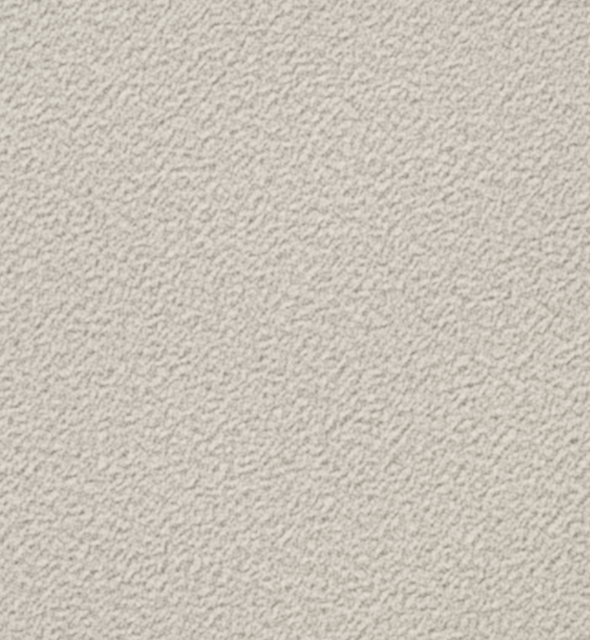
Write a Shadertoy shader that draws this texture.

```glsl
// Pale, warm grey pebbled surface with short, fine diagonal wrinkles.
// A warped, stretched gradient noise serves as a height field, lit from the
// upper left by a finite difference; fine grain and soft mottling are added.
#define BASE_COLOR vec3(0.789, 0.764, 0.724)
#define CONTRAST 0.057
#define WRINKLE_ANGLE 0.88
#define WRINKLE_DENSITY vec2(80.0, 112.0)
#define LIGHT_STEP vec2(0.12, 0.27)
#define WARP_DENSITY 50.0
#define WARP_AMOUNT 0.004
#define GRAIN_DENSITY 175.0
#define MOTTLE_DENSITY 60.0

// Pseudo-random unit gradient for a lattice point
vec2 latticeGradient(vec2 cell) {
    uvec2 q = uvec2(ivec2(cell)) * uvec2(1597u, 3571u);
    uint n = (q.x ^ (q.y << 7)) + q.y * 7919u;
    n = (n ^ (n >> 15)) * 73471u;
    n = (n ^ (n >> 13)) * 91193u;
    n ^= n >> 16;
    float angle = 6.28319 * float(n & 65535u) / 65536.0;
    return vec2(cos(angle), sin(angle));
}

// Gradient noise, roughly -0.7 to 0.7
float gradientNoise(vec2 p) {
    vec2 cell = floor(p);
    vec2 f = p - cell;
    vec2 blend = f * f * f * (f * (f * 6.0 - 15.0) + 10.0);
    vec2 e = vec2(1.0, 0.0);
    float a = dot(latticeGradient(cell), f);
    float b = dot(latticeGradient(cell + e.xy), f - e.xy);
    float c = dot(latticeGradient(cell + e.yx), f - e.yx);
    float d = dot(latticeGradient(cell + e.xx), f - e.xx);
    return mix(mix(a, b, blend.x), mix(c, d, blend.x), blend.y);
}

// Lit slope of the wrinkles: bright to the upper left, dark to the lower right
float wrinkleRelief(vec2 p) {
    vec2 warp = vec2(gradientNoise(p * WARP_DENSITY + 17.0),
                     gradientNoise(p * WARP_DENSITY + 71.0));
    p += WARP_AMOUNT * warp;
    float c = cos(WRINKLE_ANGLE), s = sin(WRINKLE_ANGLE);
    vec2 q = vec2(c * p.x + s * p.y, c * p.y - s * p.x) * WRINKLE_DENSITY;
    float slope = gradientNoise(q - LIGHT_STEP) - gradientNoise(q + LIGHT_STEP);
    return 2.8 * slope + 0.8 * gradientNoise(q);
}

void mainImage(out vec4 fragColor, in vec2 fragCoord) {
    vec2 p = fragCoord / iResolution.y;
    vec2 uv = fragCoord / iResolution.xy;

    // Relief, fine grain and mottling, in units of standard deviation
    float tone = 0.85 * wrinkleRelief(p);
    tone += 1.8 * gradientNoise(p * GRAIN_DENSITY + 5.0);
    tone += 0.9 * gradientNoise(p * MOTTLE_DENSITY + 33.0);

    // Rounded highlights, deeper shadows
    tone = clamp(tone, -2.8, 2.6);
    tone -= 0.13 * (tone * tone - 1.0);

    // Slow light falloff and a slightly warmer lower right
    vec2 fromCenter = uv - vec2(0.42, 0.55);
    float falloff = 0.006 - 0.030 * dot(fromCenter, fromCenter);
    falloff += 0.012 * gradientNoise(p * 3.0 + 9.0);
    float warmth = uv.x - uv.y;
    vec3 color = BASE_COLOR + CONTRAST * tone * vec3(0.97, 1.0, 1.02);
    color += falloff + warmth * vec3(0.002, -0.002, -0.005);

    fragColor = vec4(clamp(color, 0.0, 1.0), 1.0);
}
```
